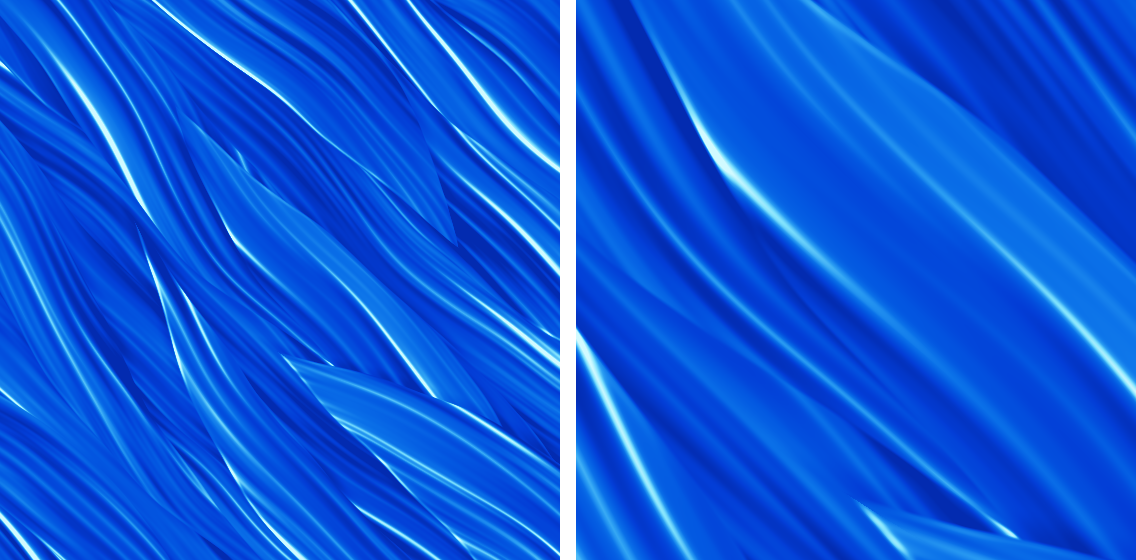
Left, the full canvas; right, a detail of the centre.
Give the GLSL for this texture, as a Shadertoy shader.

```glsl
// Thick glossy blue paint: long overlapping brush strokes sweep down to the right.
// Each stroke has its own bent frame, in which stretched gradient noise makes the strands
// and jittered rows make the bright crests; one tone value then indexes a blue ramp.

const int STROKES = 11;
const float FLOW_ANGLE = -0.84;

float hash(vec2 p) {
    return fract(sin(dot(p, vec2(127.1, 311.7))) * 43758.5);
}

vec2 gradientAt(vec2 cell) {
    float a = 6.2832 * hash(cell);
    return vec2(cos(a), sin(a));
}

float gradientNoise(vec2 p) {
    vec2 i = floor(p), f = fract(p);
    vec2 u = f * f * f * (f * (f * 6.0 - 15.0) + 10.0);
    vec2 e = vec2(0.0, 1.0);
    float low = mix(dot(gradientAt(i), f), dot(gradientAt(i + e.yx), f - e.yx), u.x);
    float high = mix(dot(gradientAt(i + e.xy), f - e.xy), dot(gradientAt(i + e.yy), f - e.yy), u.x);
    return mix(low, high, u.y);
}

vec2 rotateInto(vec2 p, float angle) {
    float c = cos(angle), s = sin(angle);
    return vec2(c * p.x + s * p.y, c * p.y - s * p.x);
}

float bump(float d, float width) {
    return exp(-d * d / (width * width));
}

// Bright ridges along x: a sharp core, a soft glow above and a dark valley below
float crests(vec2 q, float spacing, float seed) {
    float row = q.y / spacing;
    float sum = 0.0;
    for (int k = -1; k <= 1; k++) {
        float id = floor(row) + float(k);
        float jitter = hash(vec2(id, seed));
        float wander = 0.35 * gradientNoise(vec2(q.x * 2.2, id * 7.37 + seed));
        float d = (row - id - 0.2 - 0.6 * jitter - wander) * spacing;
        float reach = gradientNoise(vec2(q.x * 1.6 + 9.0 * jitter, id * 3.71 + seed));
        float strength = smoothstep(-0.26, 0.24, reach) * mix(0.4, 1.25, hash(vec2(id + 3.0, seed)));
        float width = mix(0.0028, 0.0055, hash(vec2(seed, id + 5.0)));
        float glow = exp(-abs(d) / (d > 0.0 ? 0.016 : 0.004));
        sum += strength * (2.9 * bump(d, width) + 1.4 * glow - 1.5 * bump(d + 0.014, 0.008));
    }
    return sum;
}

// Tone of the paint in a stroke frame; "ragged" raises the fine strands
float paintTone(vec2 q, float seed, float ragged) {
    vec2 r = q + vec2(seed * 3.1, seed * 1.7);
    r.y += 0.035 * gradientNoise(q * 3.0 + seed);
    float broad = gradientNoise(vec2(r.x * 1.3, r.y * 8.0));
    float strands = gradientNoise(vec2(r.x * 1.6, r.y * 28.0) + 31.0);
    float fibres = gradientNoise(vec2(r.x * 2.5, r.y * 65.0) + 57.0);
    float threads = gradientNoise(vec2(r.x * 4.0, r.y * 120.0) + 83.0);
    float patches = smoothstep(-0.15, 0.3, gradientNoise(q * vec2(2.5, 7.0) + seed * 5.3));
    float fine = 0.3 + 1.5 * patches + ragged;
    return 1.5 + 2.4 * broad + 2.3 * strands * (0.5 + 0.7 * patches)
        + fine * (1.2 * fibres + 0.7 * threads)
        + crests(r, 0.066, seed) + 0.4 * crests(r + 0.4, 0.028, seed + 40.0);
}

// Lays one long tapered stroke, with its shadow and lit rim, over the tone below
float layStroke(float tone, vec2 p, float seed) {
    vec2 centre = fract(0.37 + seed * vec2(0.7549, 0.5698)) * 1.3 - 0.15;
    float angle = FLOW_ANGLE + 0.36 * (hash(vec2(seed, 1.0)) - 0.5);
    float halfLength = mix(0.6, 0.9, hash(vec2(seed, 2.0)));
    float halfWidth = mix(0.065, 0.125, hash(vec2(seed, 3.0)));
    float skew = 0.3 * (hash(vec2(seed, 4.0)) - 0.5);

    vec2 q = rotateInto(p - centre, angle);
    q.y += 0.035 * sin(q.x * 5.0 + 6.2832 * hash(vec2(seed, 6.0)));
    float along = q.x / halfLength;
    float edge = halfWidth * (1.0 - along * along) - abs(q.y);
    edge += 0.015 * gradientNoise(vec2(q.x * 5.0, seed * 2.3));
    if (edge < -0.06) return tone;

    float shadow = 0.7 * smoothstep(-0.022, 0.0, edge);
    float ragged = 0.9 * (1.0 - smoothstep(0.0, 0.04, edge));
    float paint = paintTone(q + vec2(0.0, skew * q.x), seed, ragged);
    float lit = smoothstep(-0.25, 0.25, gradientNoise(vec2(q.x * 4.0, seed * 1.9 + sign(q.y))));
    float side = q.y < 0.0 ? 1.0 : 0.35;
    paint += side * lit * (2.2 * bump(edge - 0.003, 0.0026) + 0.6 * bump(edge, 0.012));
    return mix(tone - shadow, paint, smoothstep(-0.0015, 0.0015, edge));
}

// Blue ramp, one step of tone per colour
vec3 blueRamp(float tone) {
    vec3 navy = vec3(0.01, 0.17, 0.69);
    vec3 cobalt = vec3(0.01, 0.24, 0.84);
    vec3 azure = vec3(0.01, 0.34, 0.88);
    vec3 sky = vec3(0.04, 0.44, 0.91);
    vec3 cyan = vec3(0.17, 0.62, 0.95);
    vec3 ice = vec3(0.49, 0.88, 0.99);
    vec3 glint = vec3(0.82, 0.98, 1.0);
    vec3 c = mix(navy, cobalt, clamp(tone, 0.0, 1.0));
    c = mix(c, azure, clamp(tone - 1.0, 0.0, 1.0));
    c = mix(c, sky, clamp(tone - 2.0, 0.0, 1.0));
    c = mix(c, cyan, clamp(tone - 3.0, 0.0, 1.0));
    c = mix(c, ice, clamp(tone - 4.0, 0.0, 1.0));
    return mix(c, glint, clamp(tone - 5.0, 0.0, 1.0));
}

void mainImage(out vec4 fragColor, in vec2 fragCoord) {
    vec2 p = fragCoord / iResolution.y;
    vec2 ground = rotateInto(p, FLOW_ANGLE + 0.14);
    ground.y += 0.03 * sin(ground.x * 5.0);
    float tone = paintTone(ground, 20.0, 0.2);
    for (int i = 0; i < STROKES; i++) tone = layStroke(tone, p, float(i));
    fragColor = vec4(blueRamp(tone), 1.0);
}
```
